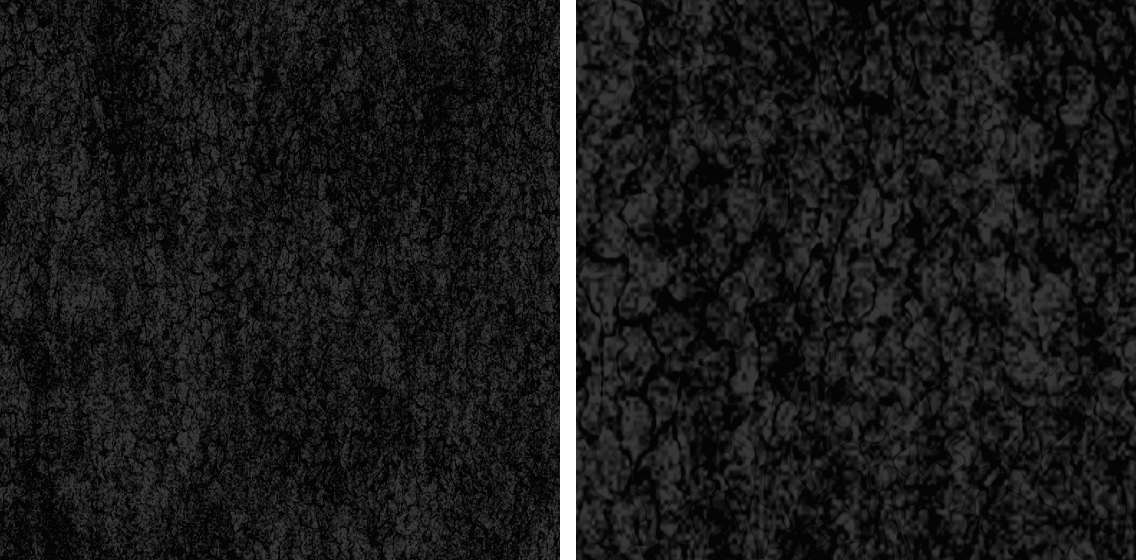
Left, the full canvas; right, a detail of the centre.
A three.js fragment shader for this texture:

```glsl
// Charred black bark: upright plates split by dark, wandering cracks.
// Two layers of stretched cellular noise cut the cracks; layered value
// noise adds broad weathered patches, vertical streaks and gritty pits.
varying vec2 vUv;

const vec2 PLATE_SCALE = vec2(58.0, 23.0);    // large plates across, up
const vec2 CHIP_SCALE = vec2(125.0, 72.0);    // small chips across, up
const vec2 PATCH_SCALE = vec2(9.0, 4.0);
const vec2 STREAK_SCALE = vec2(64.0, 15.0);
const vec2 GRIT_SCALE = vec2(190.0, 150.0);
const vec2 GRAIN_SCALE = vec2(390.0, 340.0);

const float BASE_TONE = 0.124;
const float PLATE_CRACK_DEPTH = 0.13;
const float CHIP_CRACK_DEPTH = 0.075;
const float PATCH_CONTRAST = 0.15;
const float STREAK_CONTRAST = 0.10;
const float GRIT_CONTRAST = 0.12;
const float GRAIN_CONTRAST = 0.20;
const float PLATE_VARIATION = 0.03;
const float DARKEST = 0.014;
const float LIGHTEST = 0.215;
const vec3 BARK_TINT = vec3(1.0);

vec2 hash2(vec2 p) {
  vec3 q = fract(p.xyx * vec3(0.1031, 0.1030, 0.0973));
  q += dot(q, q.yzx + 33.33);
  return fract((q.xx + q.yz) * q.zy);
}

float valueNoise(vec2 p) {
  vec2 cell = floor(p);
  vec2 f = fract(p);
  f = f * f * (3.0 - 2.0 * f);
  float low = mix(hash2(cell).x, hash2(cell + vec2(1.0, 0.0)).x, f.x);
  float high = mix(hash2(cell + vec2(0.0, 1.0)).x, hash2(cell + 1.0).x, f.x);
  return mix(low, high, f.y);
}

float layeredNoise(vec2 p) {
  float sum = 0.0;
  float weight = 0.53;
  for (int i = 0; i < 4; i++) {
    sum += weight * valueNoise(p);
    p = p * 2.03 + 17.7;
    weight *= 0.5;
  }
  return sum;
}

// x: gap between the two nearest cell points (0 on a border), y: cell value
vec2 cellular(vec2 p) {
  vec2 home = floor(p);
  float nearest = 8.0;
  float second = 8.0;
  float value = 0.0;
  for (int j = -1; j <= 1; j++) {
    for (int i = -1; i <= 1; i++) {
      vec2 cell = home + vec2(float(i), float(j));
      vec2 seed = hash2(cell + 91.0);
      float d = length(cell + seed - p);
      if (d < nearest) {
        second = nearest;
        nearest = d;
        value = seed.x;
      } else {
        second = min(second, d);
      }
    }
  }
  return vec2(second - nearest, value);
}

// Bends the grain sideways, with finer ragged offsets on top
vec2 warp(vec2 uv) {
  vec2 sway = vec2(layeredNoise(uv * vec2(14.0, 9.0)),
                   layeredNoise(uv * vec2(20.0, 12.0) + 43.0)) - 0.5;
  vec2 ragged = vec2(valueNoise(uv * 130.0 + 7.0),
                     valueNoise(uv * 130.0 + 71.0)) - 0.5;
  return uv + sway * vec2(0.035, 0.03) + ragged * vec2(0.007, 0.010);
}

void main() {
  vec2 bark = warp(vUv);

  // Cracks, deep in some areas and nearly closed in others
  vec2 plate = cellular(bark * PLATE_SCALE);
  vec2 chip = cellular(bark * CHIP_SCALE + 29.0);
  float plateCrack = 1.0 - smoothstep(0.02, 0.24, plate.x);
  float chipCrack = 1.0 - smoothstep(0.0, 0.28, chip.x);
  float openness = smoothstep(0.25, 0.7, layeredNoise(vUv * vec2(16.0, 10.0) + 5.0));

  // Broad weathering, streaks and fine roughness
  float patches = layeredNoise(vUv * PATCH_SCALE + 11.0) - 0.5;
  float streaks = valueNoise(bark * STREAK_SCALE + 3.0) - 0.5;
  float grit = valueNoise(bark * GRIT_SCALE) - 0.5;
  float grain = valueNoise(vUv * GRAIN_SCALE + 57.0) - 0.5;

  float tone = BASE_TONE
    + patches * PATCH_CONTRAST
    + streaks * STREAK_CONTRAST
    + grit * GRIT_CONTRAST
    + grain * GRAIN_CONTRAST
    + (plate.y - 0.5) * PLATE_VARIATION
    - plateCrack * PLATE_CRACK_DEPTH * mix(0.4, 1.0, openness)
    - chipCrack * CHIP_CRACK_DEPTH * mix(1.0, 0.5, openness);

  gl_FragColor = vec4(BARK_TINT * clamp(tone, DARKEST, LIGHTEST), 1.0);
}
```
